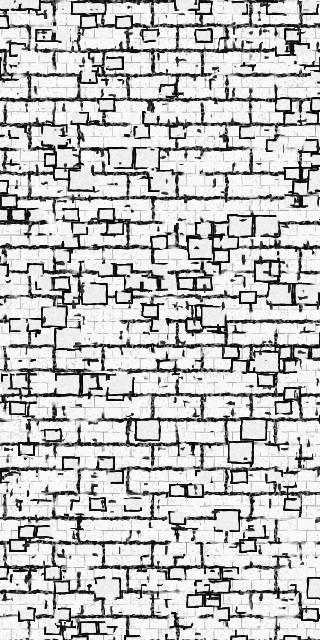
A Shadertoy shader for this texture:

```glsl
// Worn ink drawing of a brick wall: 26 staggered courses of 6.5 wide bricks.
// Rough broken joints lie over faint half-height masonry; crisp black stones
// and short strokes are then scattered over grids and eroded with value noise.

float hash(vec2 p) {
    vec3 q = fract(p.xyx * vec3(0.1031, 0.1030, 0.0973));
    q += dot(q, q.yzx + 33.33);
    return fract((q.x + q.y) * q.z);
}

float noise(vec2 p) {
    vec2 i = floor(p), f = fract(p);
    f = f * f * (3.0 - 2.0 * f);
    return mix(mix(hash(i), hash(i + vec2(1, 0)), f.x),
               mix(hash(i + vec2(0, 1)), hash(i + vec2(1, 1)), f.x), f.y);
}

float fbm(vec2 p) {
    return 0.55 * noise(p) + 0.3 * noise(p * 2.1 + 17.0) + 0.15 * noise(p * 4.3 + 41.0);
}

// Distances to the nearest upright (x) and level (y) joint of a running bond
vec2 jointDistance(vec2 p, vec2 size) {
    vec2 q = p / size;
    q.x += 0.5 * mod(floor(q.y), 2.0);
    return (0.5 - abs(fract(q) - 0.5)) * size;
}

float boxDistance(vec2 p, vec2 halfSize) {
    vec2 d = abs(p) - halfSize;
    return length(max(d, 0.0)) + min(max(d.x, d.y), 0.0);
}

float cover(float d, float blur) {
    return 1.0 - smoothstep(-blur, blur, d);
}

void mainImage(out vec4 fragColor, in vec2 fragCoord) {
    // One unit is the height of a course; a wide brick is 2 by 1
    vec2 p = fragCoord / iResolution.x * 13.0 + vec2(100.8, 100.05);
    float blur = max(0.6 * 13.0 / iResolution.x, 0.02);
    vec2 wobble = vec2(noise(p * 3.0), noise(p * 3.0 + 57.0)) - 0.5;
    vec2 w = p + 0.06 * wobble;
    float grain = noise(p * 17.0);
    float rough = noise(p * 9.0 + 31.0) - 0.5;

    // Paper with faint speckle
    float tone = 0.975 - 0.17 * smoothstep(0.62, 1.0, grain) * noise(p * 3.0 + 9.0);

    // Faint small masonry, dotted and fading
    vec2 fine = jointDistance(p + 0.03 * wobble, vec2(0.75, 0.5));
    float faint = cover(min(fine.x, fine.y) - 0.016, blur);
    faint *= smoothstep(0.2, 0.6, noise(p * 7.0 + 3.0)) * (0.35 + 0.65 * noise(p * 1.3));
    tone = mix(tone, 0.42, 0.8 * faint);

    // Wide bricks: thick, ragged joints that are worn away in places
    vec2 wide = jointDistance(w, vec2(2.0, 1.0));
    float levelWear = smoothstep(0.33, 0.43, fbm(p * vec2(0.6, 1.1) + 71.0));
    float uprightWear = smoothstep(0.35, 0.44, fbm(p * vec2(0.8, 0.9) + 23.0));
    float level = cover(wide.y - 0.068 + 0.07 * rough, blur) * levelWear;
    float upright = cover(wide.x - 0.062 + 0.07 * rough, blur) * uprightWear;
    float joint = max(level, upright);
    tone = mix(tone, 0.06 + 0.5 * smoothstep(0.45, 0.95, grain), joint);

    // Clustered stones of two sizes: blank faces with crisp outlines
    for (int k = 0; k < 2; k++) {
        float seed = float(k) * 37.0;
        vec2 size = k == 0 ? vec2(0.72, 0.56) : vec2(1.08, 0.92);
        vec2 q = (w + seed * 0.31) / size;
        q.x += 0.5 * mod(floor(q.y), 2.0);
        vec2 cell = floor(q);
        float cluster = noise(cell * 0.35 + seed);
        float chosen = step(hash(cell + seed), k == 0 ? 0.4 * cluster * cluster : 0.07);
        float d = boxDistance((fract(q) - 0.5) * size, 0.5 * size - 0.04);
        float kept = smoothstep(0.24, 0.32, noise(p * 2.3 + seed));
        float face = cover(d, blur) * chosen;
        tone = mix(tone, 0.965 - 0.06 * grain, face);
        float outline = cover(abs(d) - 0.043 + 0.025 * rough, blur) * chosen * kept;
        tone = mix(tone, 0.03, outline);
    }

    // Broken pieces of a small bond, forming hooks and stubs
    vec2 stub = jointDistance(w + vec2(0.23, 0.31), vec2(0.7, 0.57));
    float piece = cover(min(stub.x, stub.y) - 0.045 + 0.04 * rough, blur);
    piece *= smoothstep(0.66, 0.7, fbm(p * 1.5 + 131.0));
    tone = mix(tone, 0.05, piece);

    // Short scattered strokes, mostly level and some upright
    for (int k = 0; k < 2; k++) {
        float seed = 19.0 + 43.0 * float(k);
        vec2 size = k == 0 ? vec2(0.7, 0.36) : vec2(0.38, 0.62);
        vec2 q = (w + 0.13 * float(k)) / size;
        vec2 cell = floor(q);
        float r = hash(cell + seed);
        vec2 shift = (vec2(hash(cell + seed + 5.0), hash(cell + seed + 8.0)) - 0.5) * 0.1;
        vec2 reach = size * (k == 0 ? vec2(0.1 + 0.25 * r * 7.0, 0.12) : vec2(0.11, 0.27));
        reach = min(reach, 0.36 * size);
        float d = boxDistance((fract(q) - 0.5) * size - shift, reach);
        float stroke = cover(d + 0.09 * rough, blur) * step(r, 0.1);
        tone = mix(tone, 0.07 + 0.2 * grain, stroke);
    }

    fragColor = vec4(vec3(clamp(tone, 0.0, 1.0)), 1.0);
}
```
